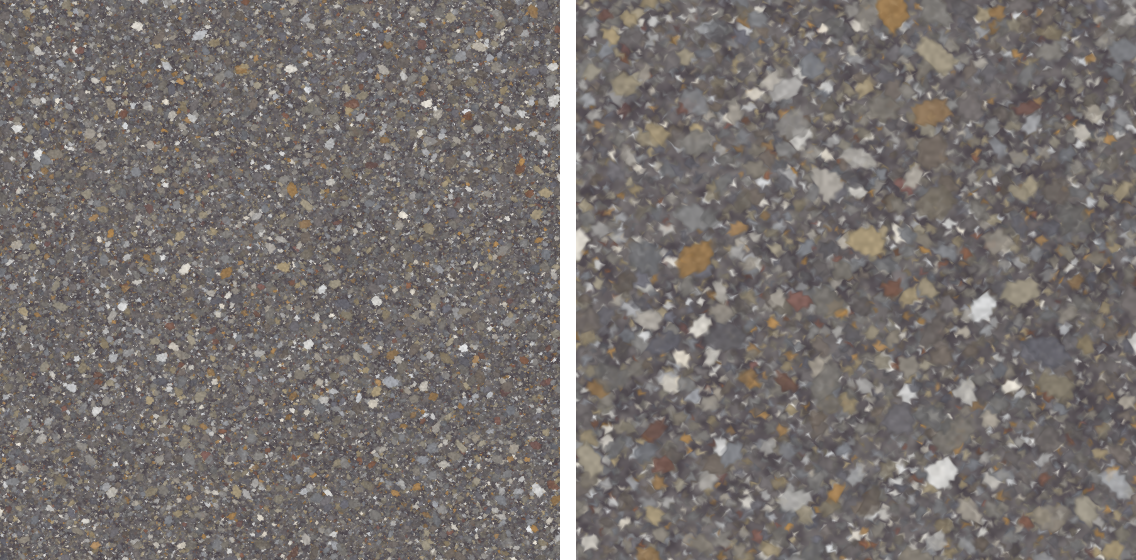
Left: the whole. Right: its middle third, enlarged.
This texture is drawn by a WebGL 2 fragment shader. Its source:

```glsl
#version 300 es
precision highp float;
// Worn asphalt: angular stone chips of many sizes set in a dark grey binder.

uniform vec2 u_resolution;
out vec4 fragColour;

// Colours
const vec3 BINDER_DARK = vec3(0.31, 0.285, 0.305);
const vec3 BINDER_LIGHT = vec3(0.45, 0.43, 0.43);
const vec3 SLATE = vec3(0.42, 0.40, 0.40);
const vec3 GREY = vec3(0.48, 0.47, 0.46);
const vec3 SAND = vec3(0.58, 0.54, 0.46);
const vec3 PALE = vec3(0.60, 0.59, 0.58);
const vec3 WHITE = vec3(0.78, 0.77, 0.75);
const vec3 OCHRE = vec3(0.62, 0.49, 0.33);
const vec3 RUST = vec3(0.47, 0.35, 0.31);

// Chips
const int LAYERS = 4;
const float FINEST_GRID = 235.0;  // cells across the canvas, finest chips
const float GRID_RATIO = 0.60;    // each layer has coarser cells
const float FINE_DENSITY = 0.80;
const float DENSITY_STEP = 0.15;  // density lost per coarser layer
const float MIN_RADIUS = 0.20;    // in cells
const float MAX_RADIUS = 0.46;
const float MAX_STRETCH = 1.7;
const float TILT = 2.4;           // spread of directions around horizontal
const int SIDES = 6;
const float EDGE = 0.0011;        // edge softness in canvas units
const float RIM = 0.0022;         // width of the darker rim

// Surface
const float GRAIN_SCALE = 330.0;
const float GRAIN_CONTRAST = 0.15;
const float TAU = 6.28319;

vec3 hash3(vec3 p) {
    p = fract(p * vec3(0.1031, 0.1030, 0.0973));
    p += dot(p, p.yxz + 33.33);
    return fract((p.xxy + p.yxx) * p.zyx);
}

float valueNoise(vec2 p, float seed) {
    vec2 cell = floor(p), f = fract(p);
    f = f * f * (3.0 - 2.0 * f);
    float a = hash3(vec3(cell, seed)).x;
    float b = hash3(vec3(cell + vec2(1, 0), seed)).x;
    float c = hash3(vec3(cell + vec2(0, 1), seed)).x;
    float d = hash3(vec3(cell + vec2(1, 1), seed)).x;
    return mix(mix(a, b, f.x), mix(c, d, f.x), f.y);
}

// Irregular convex polygon, stretched along its own axis
float chipDistance(vec2 p, float radius, float angle, float stretch, vec3 id) {
    float c = cos(angle), s = sin(angle);
    p = mat2(c, -s, s, c) * p;
    p.x /= stretch;
    float d = -radius;
    for (int i = 0; i < SIDES; i++) {
        vec3 h = hash3(id + vec3(0, 0, 20 + i));
        float a = TAU * (float(i) + 0.7 * (h.x - 0.5)) / float(SIDES);
        d = max(d, dot(p, vec2(cos(a), sin(a))) - radius * mix(0.68, 1.08, h.y));
    }
    return d;
}

vec3 chipColour(float kind, vec3 h) {
    vec3 c = SLATE;
    c = mix(c, GREY, step(0.27, kind));
    c = mix(c, SAND, step(0.58, kind));
    c = mix(c, PALE, step(0.70, kind));
    c = mix(c, RUST, step(0.83, kind));
    c = mix(c, OCHRE, step(0.855, kind));
    c = mix(c, WHITE, step(0.89, kind));
    vec3 tint = vec3(0.025, 0.005, -0.03) * (h.y - 0.5) * 2.0;
    return c * mix(0.87, 1.13, h.x) + tint;
}

// Paints one grid of scattered chips over the colour below
vec3 paintChips(vec3 below, vec2 uv, float grid, float density, float layer, float edge) {
    vec2 p = uv * grid + layer * 17.37;
    vec2 home = floor(p);
    for (int j = -1; j <= 1; j++) {
        for (int i = -1; i <= 1; i++) {
            vec3 id = vec3(home + vec2(i, j), layer * 7.0 + 1.0);
            vec3 place = hash3(id);
            if (place.z > density) continue;
            vec3 form = hash3(id + vec3(0, 0, 50));
            vec3 look = hash3(id + vec3(0, 0, 60));
            vec2 offset = p - id.xy - 0.5 - 0.9 * (place.xy - 0.5);
            float radius = mix(MIN_RADIUS, MAX_RADIUS, form.x);
            float d = chipDistance(offset, radius, TILT * (form.y - 0.5),
                                   mix(1.0, MAX_STRETCH, form.z), id) / grid;
            float cover = 1.0 - smoothstep(-edge, edge, d);
            float rim = smoothstep(-RIM, 0.0, d);
            vec3 chip = chipColour(look.z, look) * (1.0 - 0.10 * rim);
            below = mix(below, chip, cover * mix(0.72, 1.0, look.x));
        }
    }
    return below;
}

void main() {
    vec2 uv = gl_FragCoord.xy / u_resolution.y;
    float edge = max(EDGE, 0.6 / u_resolution.y);

    // Mottled binder
    float mottle = 0.55 * valueNoise(uv * 85.0, 3.0) + 0.45 * valueNoise(uv * 210.0, 5.0);
    vec3 colour = mix(BINDER_DARK, BINDER_LIGHT, smoothstep(0.15, 0.85, mottle));

    // Chips, from fine to coarse; warped a little to roughen their outlines
    vec2 rough = uv + 0.0006 * sin(uv.yx * 900.0 + 2.0 * sin(uv * 530.0));
    float grid = FINEST_GRID;
    for (int n = 0; n < LAYERS; n++) {
        float density = FINE_DENSITY - DENSITY_STEP * float(n);
        colour = paintChips(colour, rough, grid, density, float(n), edge);
        grid *= GRID_RATIO;
    }

    // Fine surface grain and broad wear
    float grain = valueNoise(uv * GRAIN_SCALE, 9.0) - 0.5;
    float wear = sin(uv.x * 9.0 + 2.0 * sin(uv.y * 7.0)) * sin(uv.y * 11.0 + uv.x * 4.0);
    colour *= 1.0 + GRAIN_CONTRAST * grain + 0.015 * wear;
    fragColour = vec4(colour, 1.0);
}
```
